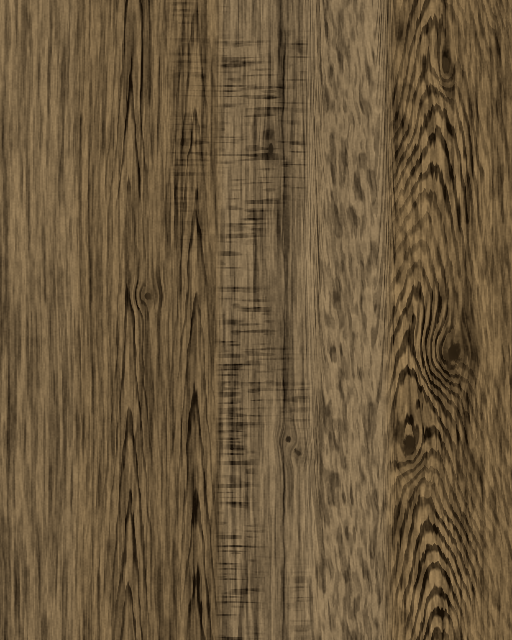
Reproduce this texture procedurally as a Shadertoy shader.

```glsl
// Dark weathered oak boards: crisp vertical pores, cathedral growth rings,
// knots and saw marks. Rings are contours of a tilted cone field bent around
// knots; pores and marks are thresholded, stretched noise; one tone sets colour.
#define PORE_DENSITY 290.0
#define PORE_CONTRAST 0.23
#define RING_DENSITY 84.0
#define SAW_STRENGTH 0.36
#define TONE_BIAS 0.20
#define DARK_WOOD vec3(0.140, 0.104, 0.060)
#define LIGHT_WOOD vec3(0.600, 0.500, 0.355)
#define KNOT_COUNT 7

// Knots: centre, radius, horizontal squeeze
const vec4 KNOTS[KNOT_COUNT] = vec4[KNOT_COUNT](
    vec4(0.230, 0.537, 0.009, 1.0), vec4(0.449, 0.314, 0.008, 1.0),
    vec4(0.466, 0.292, 0.009, 1.0), vec4(0.423, 0.765, 0.015, 2.4),
    vec4(0.705, 0.445, 0.023, 1.2), vec4(0.640, 0.305, 0.022, 1.6),
    vec4(0.697, 0.895, 0.018, 2.6));

float hash(vec2 cell) {
    vec3 h = fract(vec3(cell.xyx) * 0.1031);
    h += dot(h, h.yzx + 33.33);
    return fract((h.x + h.y) * h.z);
}

float noise(vec2 p) {
    vec2 i = floor(p), f = fract(p);
    f = f * f * (3.0 - 2.0 * f);
    return mix(mix(hash(i), hash(i + vec2(1, 0)), f.x),
               mix(hash(i + vec2(0, 1)), hash(i + vec2(1, 1)), f.x), f.y);
}

float fbm(vec2 p) {
    float sum = 0.0, amp = 0.5;
    for (int i = 0; i < 4; i++) {
        sum += amp * noise(p);
        p = p * 2.03 + 17.7;
        amp *= 0.5;
    }
    return sum;
}

// Soft-edged interval
float band(float x, float from, float to, float soft) {
    return smoothstep(from - soft, from + soft, x) * (1.0 - smoothstep(to - soft, to + soft, x));
}

float bell(float x, float width) { return exp(-x * x / (width * width)); }

// Nested arches: a cone cut by a plane of the given slope
float archField(vec2 q, float axis, float roundness, float slope) {
    return length(vec2(q.x - axis, roundness)) + slope * q.y;
}

// Dark line ending each ring: starts at the given phase, crisp outer side
float ringLine(float field, float start) {
    float phase = fract(field * RING_DENSITY);
    return smoothstep(start, start + 0.25, phase) * (1.0 - smoothstep(0.90, 1.0, phase));
}

void mainImage(out vec4 fragColor, in vec2 fragCoord) {
    vec2 p = fragCoord / iResolution.y;

    // Bend the grain around knots
    vec2 q = p;
    float bump = 0.0, halo = 0.0, core = 0.0;
    float rough = fbm(p * vec2(130.0, 80.0)) - 0.47;
    for (int i = 0; i < KNOT_COUNT; i++) {
        vec4 knot = KNOTS[i];
        vec2 d = (p - knot.xy) * vec2(knot.w, 1.0);
        float pull = exp(-dot(d, d) / (knot.z * knot.z * 5.0));
        q.x -= 0.65 * pull * (p.x - knot.x);
        bump += pull * knot.z;
        halo += pull;
        core = max(core, 1.0 - smoothstep(0.45, 0.85, length(d) / knot.z + rough * 1.3));
    }
    q.x += 0.008 * (noise(p * vec2(9.0, 3.0)) - 0.5);

    // Boards
    float wavy = band(p.x, 0.490, 0.605, 0.020);
    float sawn = band(p.x, 0.345, 0.490, 0.010);
    float bold = smoothstep(0.595, 0.620, p.x);
    float plain = band(p.x, 0.12, 0.343, 0.012);

    // Growth rings, with edges frayed by the pores
    float fray = 0.0032 * (noise(p * vec2(330.0, 40.0)) - 0.5);
    float wobble = fbm(p * vec2(16.0, 5.0));
    float leftAxis = p.x < 0.262 ? 0.205 : 0.307;
    float calm = archField(q, leftAxis, 0.006, 0.075) + 0.022 * wobble + bump * 0.8 + fray;
    float boldAxis = 0.665 + 0.022 * sin(p.y * 7.0 - 4.6);
    float boldField = archField(q, boldAxis, 0.022, 0.28) + 0.034 * wobble + bump * 1.6 + fray * 1.2;
    float fade = smoothstep(0.15, 0.75, noise(p * vec2(18.0, 8.0)));
    float calmRings = ringLine(calm, 0.58) * (0.35 + 0.75 * fade) * smoothstep(0.10, 0.16, p.x)
                    * (0.10 + 0.42 * bell(p.x - leftAxis, 0.024)) * (1.0 - smoothstep(0.335, 0.35, p.x));
    float boldRings = ringLine(boldField, 0.42) * (0.40 + 0.70 * fade) * bold
                    * (0.10 + 0.50 * bell(p.x - boldAxis, 0.070));

    // Pores: long thin lines, short and slanted in the wavy board
    float ripple = wavy * (0.008 * (fbm(p * vec2(20.0, 26.0)) - 0.47) + 0.06 * p.y);
    float grainX = q.x + ripple;
    float followX = mix(grainX, boldField, bold * 0.35);
    float dash = mix(9.0, 36.0, max(wavy, bold * 0.5));
    float thinPore = smoothstep(0.48, 0.78, noise(vec2(followX * PORE_DENSITY, p.y * dash * 1.4)));
    float widePore = smoothstep(0.52, 0.76, noise(vec2(grainX * PORE_DENSITY * 0.62 + 41.0, p.y * dash)));
    float longLine = smoothstep(0.60, 0.82, noise(vec2(q.x * PORE_DENSITY * 0.75 + 7.0, p.y * 2.6)));
    float hair = noise(vec2(grainX * PORE_DENSITY * 1.6 + 9.0, p.y * 75.0)) - 0.5;
    float speck = noise(p * 390.0) - 0.5;
    float pores = thinPore + widePore * (0.85 + 0.45 * wavy) + longLine * (0.75 - 0.6 * wavy);

    // Horizontal saw marks in patches, thin and long
    float patches = smoothstep(0.36, 0.56, fbm(p * vec2(6.0, 5.0) + 3.1));
    float sag = p.y + 0.003 * noise(p * vec2(14.0, 5.0));
    float marks = smoothstep(0.60, 0.82, noise(vec2(p.x * 17.0, sag * 250.0)))
                + 0.7 * smoothstep(0.64, 0.84, noise(vec2(p.x * 38.0 + 5.0, sag * 190.0)));
    float sawZone = band(p.x, 0.345, 0.480, 0.015) * patches
                  + 0.45 * band(p.x, 0.27, 0.33, 0.02) * smoothstep(0.55, 0.75, p.y) * patches;
    marks *= 0.55 + 0.9 * noise(vec2(p.x * 210.0, p.y * 30.0));

    // Dark streak and fine crack in the sawn board
    float upper = smoothstep(0.30, 0.42, p.y);
    float streak = sawn * (0.25 + 0.75 * upper)
                 * (bell(p.x - 0.440, 0.027) + 0.6 * bell(p.x - 0.375, 0.017) * smoothstep(0.6, 0.9, p.y));
    float crackX = p.x - 0.443 - 0.010 * (fbm(vec2(3.0, p.y * 16.0)) - 0.5);
    float crack = bell(crackX, 0.0015) * smoothstep(0.35, 0.55, noise(vec2(8.0, p.y * 9.0)));

    // Sum of tones
    float tone = 0.58 + TONE_BIAS - 0.06 * plain + 0.11 * sawn + 0.09 * wavy - 0.03 * bold;
    tone += 0.10 * bold * bell(p.x - boldAxis, 0.055);
    tone += 0.24 * (fbm(p * vec2(13.0, 2.6)) - 0.47);
    tone += 0.10 * (noise(vec2(q.x * 60.0, p.y * 2.0)) - 0.5);
    tone += 0.24 * hair + 0.10 * speck - PORE_CONTRAST * pores;
    tone -= calmRings + boldRings + SAW_STRENGTH * marks * sawZone;
    tone -= 0.20 * streak + 0.36 * crack + 0.13 * min(halo, 1.0);
    tone = mix(tone, 0.02 + 0.15 * thinPore, core * 0.9);

    // Greyer in the middle boards, warmer on the right
    vec3 wood = mix(DARK_WOOD, LIGHT_WOOD, clamp(tone, -0.12, 1.15));
    float grey = dot(wood, vec3(0.3, 0.59, 0.11));
    wood = mix(wood, vec3(grey), 0.07 * (sawn + wavy) - 0.10 * bold - 0.05 * plain);
    fragColor = vec4(wood, 1.0);
}
```
